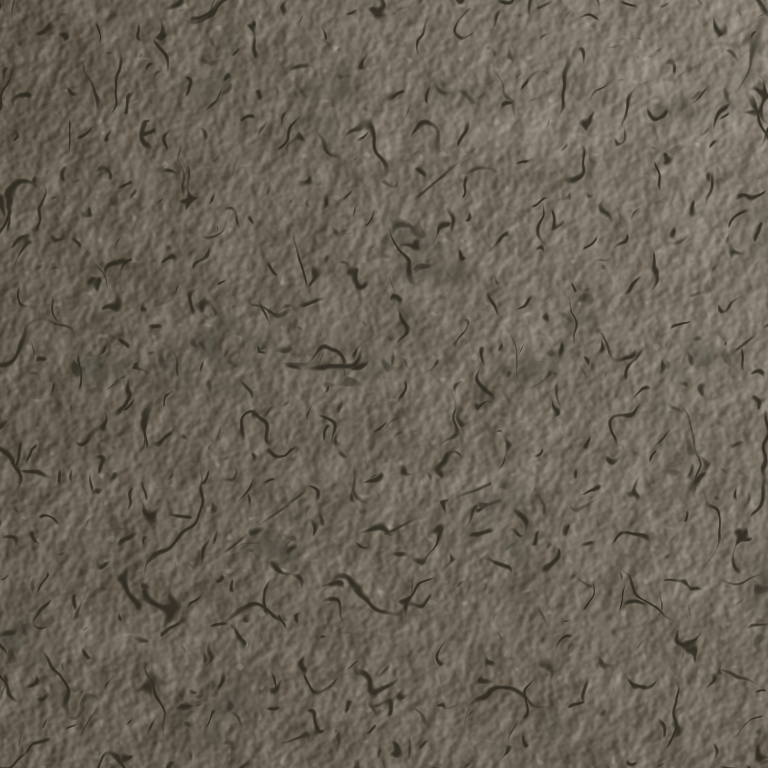
A WebGL 1 fragment shader for this texture:

```glsl
precision highp float;
// Weathered brown-grey stone with grainy relief, broken cracks, pits and stains.
uniform vec2 u_resolution;

// Colours
const vec3 STONE = vec3(0.437, 0.407, 0.355);
const vec3 CRACK_DARK = vec3(0.165, 0.152, 0.115);
const vec3 STAIN_DARK = vec3(0.255, 0.250, 0.215);

// Relief
const vec2 LIGHT_DIR = vec2(0.93, -0.37);
const float RELIEF_STEP = 0.0055;
const float RELIEF_GAIN = 0.155;
const float MOTTLE_GAIN = 0.07;
const float SPECK_GAIN = 0.10;

// Cracks, scratches and stains
const int CRACK_LAYERS = 3;
const float CRACK_FREQ = 6.5;
const float CRACK_WIDTH = 0.0030;
const float CRACK_DEPTH = 0.85;
const float SCRATCH_GRID = 4.5;
const float SCRATCH_SHARE = 0.4;
const float SCRATCH_WIDTH = 0.0016;
const float STAIN_FREQ = 8.5;
const float STAIN_DEPTH = 0.42;

float hash(vec2 p) {
  vec3 q = fract(vec3(p.xyx) * 0.1031);
  q += dot(q, q.yzx + 33.33);
  return fract((q.x + q.y) * q.z);
}

vec2 gradientAt(vec2 cell) {
  float angle = 6.2832 * hash(cell);
  return vec2(cos(angle), sin(angle));
}

// Gradient noise, roughly -0.7 to 0.7
float noise(vec2 p) {
  vec2 i = floor(p);
  vec2 f = p - i;
  vec2 w = f * f * f * (f * (f * 6.0 - 15.0) + 10.0);
  float a = dot(gradientAt(i), f);
  float b = dot(gradientAt(i + vec2(1.0, 0.0)), f - vec2(1.0, 0.0));
  float c = dot(gradientAt(i + vec2(0.0, 1.0)), f - vec2(0.0, 1.0));
  float d = dot(gradientAt(i + 1.0), f - 1.0);
  return mix(mix(a, b, w.x), mix(c, d, w.x), w.y);
}

mat2 rotation(float angle) {
  float c = cos(angle), s = sin(angle);
  return mat2(c, s, -s, c);
}

// Grain height, stretched slightly along a steep diagonal
float grainHeight(vec2 p) {
  vec2 q = rotation(0.38) * p * vec2(1.0, 1.0);
  q.y *= 0.72;
  return 0.8 * noise(q * 46.0 + 11.0)
       + 0.65 * noise(q * 98.0 + 37.0)
       + 0.35 * noise(q * 185.0 + 71.0);
}

// Broken, wandering cracks along the zero lines of noise
float cracks(vec2 p, float pixel) {
  float result = 0.0;
  float freq = CRACK_FREQ;
  for (int i = 0; i < CRACK_LAYERS; i++) {
    float seed = 19.7 * float(i) + 5.3;
    vec2 q = rotation(0.35 * float(i) - 0.2) * p * vec2(1.25, 0.8);
    float dist = abs(noise(q * freq + seed)) / freq;
    float presence = smoothstep(0.08, 0.36, noise(p * freq * 1.4 + seed * 3.1));
    float width = CRACK_WIDTH * (0.5 + 0.7 * presence);
    float line = 1.0 - smoothstep(0.2 * width, width + 0.5 * pixel, dist);
    result = max(result, line * presence);
    freq *= 2.0;
  }
  return result;
}

// Sparse straight scratches rising to the right, one per grid cell at most
float scratches(vec2 p, float pixel) {
  vec2 cell = floor(p * SCRATCH_GRID);
  vec2 local = fract(p * SCRATCH_GRID) - 0.5;
  local -= 0.2 * (vec2(hash(cell + 3.0), hash(cell + 8.0)) - 0.5);
  local = rotation(-0.35 - 0.5 * hash(cell + 17.0)) * local;
  local.x -= clamp(local.x, -0.34, 0.34);
  float dist = length(local) / SCRATCH_GRID;
  float line = 1.0 - smoothstep(0.3 * SCRATCH_WIDTH, SCRATCH_WIDTH + pixel, dist);
  float broken = smoothstep(-0.25, 0.15, noise(p * 28.0 + 53.0));
  return line * broken * step(hash(cell + 29.0), SCRATCH_SHARE);
}

void main() {
  vec2 uv = gl_FragCoord.xy / u_resolution;
  vec2 p = gl_FragCoord.xy / u_resolution.y;
  float pixel = 1.0 / u_resolution.y;

  // Ragged coordinates for cracks and stains
  vec2 fray = vec2(noise(p * 34.0 + 7.0), noise(p * 34.0 + 91.0));
  vec2 ragged = p + 0.011 * fray + 0.004 * fray.yx * noise(p * 80.0);

  // Broad light, strongest at the upper right
  float glow = -0.1 + 0.08 * uv.x + 0.24 * uv.x * uv.y - 0.05 * uv.y * (1.0 - uv.x);

  // Side-lit grain, soft mottling and pale specks
  float relief = grainHeight(p) - grainHeight(p + LIGHT_DIR * RELIEF_STEP);
  float mottle = noise(p * 15.0 + 23.0) + 0.6 * noise(p * 33.0 + 61.0);
  float speck = smoothstep(0.38, 0.62, noise(p * 72.0 + 43.0));
  float tone = 0.43 * glow + RELIEF_GAIN * relief + MOTTLE_GAIN * mottle + SPECK_GAIN * speck;
  vec3 color = STONE + tone;

  // Cool stains with clustered pits
  float stain = smoothstep(0.08, 0.5, noise(ragged * STAIN_FREQ + 31.0));
  float patchy = smoothstep(-0.3, 0.4, noise(ragged * 30.0 + 83.0));
  color = mix(color, STAIN_DARK, STAIN_DEPTH * stain * patchy);
  float pit = smoothstep(0.27, 0.5, noise(ragged * 45.0 + 13.0)) * (0.25 + 0.75 * stain);

  // Cracks, scratches and pits share one dark tone
  float dark = max(cracks(ragged, pixel), max(0.8 * pit, 0.75 * scratches(p + 0.003 * fray, pixel)));
  color = mix(color, CRACK_DARK, CRACK_DEPTH * dark);
  gl_FragColor = vec4(clamp(color, 0.0, 1.0), 1.0);
}
```
